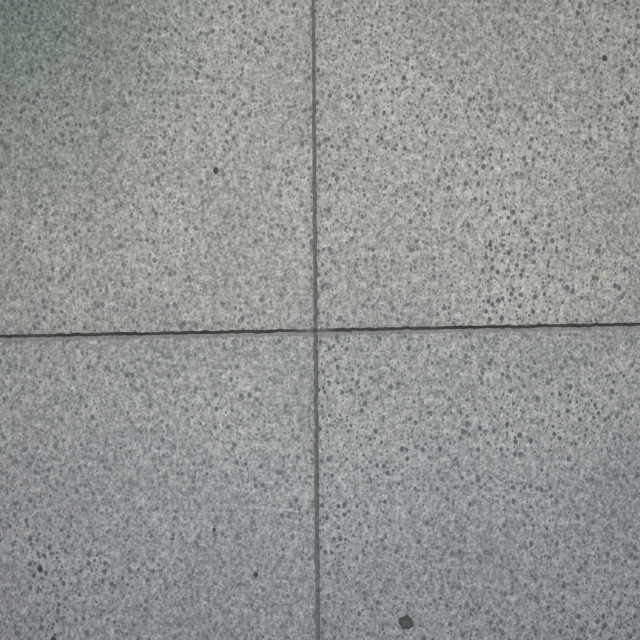
Give the GLSL for this texture, as a three.js fragment shader.

```glsl
// Four weathered concrete slabs meeting at a slightly skewed cross of joints.
// Gradient noise makes the grain and stains, jittered cells scatter the
// aggregate, and distances to two tilted lines draw the joints.

varying vec2 vUv;

const vec3 WARM_CONCRETE = vec3(0.650, 0.655, 0.628);
const vec3 COOL_CONCRETE = vec3(0.617, 0.627, 0.640);
const vec3 DARK_STONE    = vec3(0.345, 0.365, 0.395);
const vec3 LIGHT_STONE   = vec3(0.790, 0.795, 0.785);
const vec3 PIT_COLOR     = vec3(0.260, 0.270, 0.265);
const vec3 GROUT_COLOR   = vec3(0.390, 0.400, 0.392);
const vec3 GAP_COLOR     = vec3(0.215, 0.220, 0.210);
const vec3 LIP_COLOR     = vec3(0.485, 0.490, 0.480);

const vec2 JOINT_X = vec2(0.4965, 0.4895);  // upright joint: bottom, top
const vec2 JOINT_Y = vec2(0.4745, 0.4935);  // level joint: left, right
const vec2 GROUT_HALF = vec2(0.0036, 0.0025);  // half width: bottom, top
const float GAP_HALF = 0.0024;
const float LIP_DEPTH = 0.0085;
const float SOFT = 0.0013;

const vec2 LIGHT_CENTER = vec2(0.56, 0.60);
const float FALLOFF = 0.32;
const float GRAIN = 0.135;
const vec3 CHIP = vec3(0.634, 0.027, 0.011);  // position and radius

vec2 hash2(vec2 p) {
  vec3 q = fract(p.xyx * vec3(0.1031, 0.1030, 0.0973));
  q += dot(q, q.yzx + 33.33);
  return fract((q.xx + q.yz) * q.zy);
}

float corner(vec2 cell, vec2 offset) {
  float angle = 6.28318 * hash2(cell).x;
  return dot(vec2(cos(angle), sin(angle)), offset);
}

float gradientNoise(vec2 p) {
  vec2 i = floor(p), f = fract(p);
  vec2 u = f * f * f * (f * (f * 6.0 - 15.0) + 10.0);
  vec2 e = vec2(1.0, 0.0);
  return mix(mix(corner(i, f), corner(i + e, f - e), u.x),
             mix(corner(i + e.yx, f - e.yx), corner(i + 1.0, f - 1.0), u.x), u.y);
}

float fbm(vec2 p) {
  float sum = 0.0, amp = 1.0;
  for (int k = 0; k < 4; k++) {
    sum += amp * gradientNoise(p);
    p = p * 2.03 + 17.3;
    amp *= 0.55;
  }
  return sum;
}

// Coverage of randomly sized grains, one at most per cell; radii in cell units.
float speckle(vec2 p, float cells, float density, vec2 radii, float seed) {
  vec2 q = p * cells * vec2(1.0, 0.8) + seed;
  float cover = 0.0;
  for (int j = -1; j <= 1; j++) {
    for (int i = -1; i <= 1; i++) {
      vec2 cell = floor(q) + vec2(float(i), float(j));
      vec2 pick = hash2(cell + 71.0);
      float radius = mix(radii.x, radii.y, pick.y * pick.y);
      float d = length(q - cell - hash2(cell)) - radius;
      float grain = 1.0 - smoothstep(-SOFT * cells, SOFT * cells, d);
      cover = max(cover, grain * step(pick.x, density));
    }
  }
  return cover;
}

void main() {
  vec2 p = vUv;

  // Signed distances to the two joints, with crumbled edges
  float crumble = 0.0016 * gradientNoise(p * 95.0) + 0.0012 * gradientNoise(p * 34.0);
  float dx = p.x - mix(JOINT_X.x, JOINT_X.y, p.y) + crumble;
  float dy = p.y - mix(JOINT_Y.x, JOINT_Y.y, p.x) + crumble;
  vec2 slab = step(0.0, vec2(dx, dy));

  // Slab tone, stains and grain
  float stain = fbm(p * 4.5 + slab * 13.0);
  float warmth = smoothstep(0.05, 0.75, p.y + 0.12 * stain) * mix(0.75, 1.0, slab.y);
  vec3 color = mix(COOL_CONCRETE, WARM_CONCRETE, warmth);
  color += 0.045 * stain + 0.018 * (hash2(slab + 5.0).x - 0.5);
  color += GRAIN * (gradientNoise(p * vec2(118.0, 100.0)) + gradientNoise(p * 225.0 + 40.0)
         + 0.45 * gradientNoise(p * 52.0 + 9.0));

  // Exposed aggregate, stronger on the right-hand slabs
  float exposure = clamp(0.52 + 0.14 * slab.x + 0.35 * stain, 0.2, 0.85);
  float dark = speckle(p, 115.0, 0.42, vec2(0.12, 0.40), 11.0);
  float fine = speckle(p, 190.0, 0.34, vec2(0.15, 0.42), 151.0);
  float light = speckle(p, 150.0, 0.16, vec2(0.12, 0.34), 307.0);
  color = mix(color, DARK_STONE, exposure * max(dark, 0.65 * fine));
  color = mix(color, LIGHT_STONE, 0.55 * light);

  // Sparse pits and one large chip with a dusty middle
  float pits = speckle(p, 10.0, 0.10, vec2(0.025, 0.05), 523.0);
  color = mix(color, PIT_COLOR, 0.85 * pits);
  float chip = length(p - CHIP.xy) - CHIP.z + 0.005 * gradientNoise(p * 110.0);
  color = mix(color, PIT_COLOR, 0.8 * (1.0 - smoothstep(-SOFT, SOFT, chip)));
  color = mix(color, GROUT_COLOR, 0.75 * (1.0 - smoothstep(-0.007, -0.004, chip)));

  // Uneven light, dimmer toward the corners and greener at upper left
  vec2 away = p - LIGHT_CENTER;
  color *= 1.0 - FALLOFF * dot(away, away);
  float cornerShade = 1.0 - smoothstep(0.0, 0.42, length(p - vec2(0.0, 1.0)));
  color *= 1.0 - cornerShade * vec3(0.19, 0.13, 0.14);

  // Dirt beside the joints, then grout, worn lip and open gap
  color *= 1.0 - 0.10 * exp(-min(abs(dx), abs(dy)) / 0.007);
  float groutHalf = mix(GROUT_HALF.x, GROUT_HALF.y, p.y);
  float grout = 1.0 - smoothstep(groutHalf - SOFT, groutHalf + SOFT, abs(dx));
  vec3 groutTone = GROUT_COLOR + 0.07 * gradientNoise(p * 150.0) - 0.05 * smoothstep(0.0, 0.003, dx);
  float lip = smoothstep(-LIP_DEPTH - SOFT, -LIP_DEPTH + SOFT, dy) * (1.0 - slab.y);
  color = mix(color, LIP_COLOR, 0.6 * lip);
  color = mix(color, groutTone, 0.92 * grout);
  float gap = 1.0 - smoothstep(GAP_HALF - SOFT, GAP_HALF + SOFT, abs(dy));
  float open = mix(0.4, 0.94, smoothstep(0.003, 0.045, abs(dx)));
  color = mix(color, GAP_COLOR, gap * open * (0.95 + 0.2 * gradientNoise(p * 28.0)));

  gl_FragColor = vec4(clamp(color, 0.0, 1.0), 1.0);
}
```
